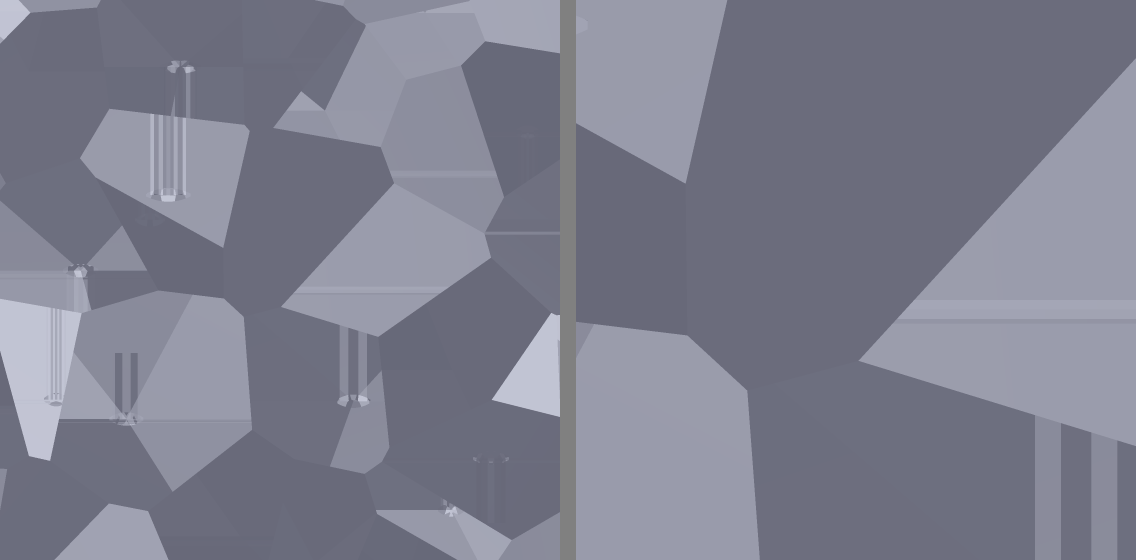
Left: the whole. Right: its middle third, enlarged.
Give the GLSL for this background, as a Shadertoy shader.

```glsl
const float GRID = 4.6;            // cells across the canvas
const vec2  SEED = vec2(17.0, 41.0);
const float SIZE_SPREAD = 0.45;    // variation of cell size
const float FACET_CONTRAST = 0.46;
const float BAND_CONTRAST = 0.36;
const float PLAIN_SHARE = 0.2;     // cells without creases
const float STRIP_SHARE = 0.65;    // cells with upright bands
const float CRUMB_SCALE = 17.0;
const int   SAMPLES = 3;           // antialiasing grid side
const vec3  SLATE = vec3(0.405, 0.41, 0.473);
const vec3  PALE  = vec3(0.765, 0.775, 0.835);

float hash(vec2 p, float salt) {
    vec3 q = fract(vec3(p.xyx + salt * 7.31) * vec3(0.1031, 0.1030, 0.0973));
    q += dot(q, q.yzx + 33.33);
    return fract((q.x + q.y) * q.z);
}

// Power diagram: straight borders between cells of unequal size
void nearestSite(vec2 p, out vec2 id, out vec2 delta) {
    vec2 base = floor(p);
    float best = 1e5;
    for (int y = -2; y <= 2; y++)
    for (int x = -2; x <= 2; x++) {
        vec2 cell = base + vec2(x, y);
        vec2 site = cell + vec2(hash(cell, 1.0), hash(cell, 2.0));
        vec2 d = p - site;
        float dist = dot(d, d) - SIZE_SPREAD * hash(cell, 3.0);
        if (dist < best) {
            best = dist;
            id = cell;
            delta = d;
        }
    }
}

// Turns an evenly spread rank into a brightness: half dark, few pale
float toneCurve(float rank) {
    rank = 1.0 - abs(1.0 - abs(rank));
    float tone = 0.08 * min(rank / 0.46, 1.0);
    tone += 0.26 * smoothstep(0.46, 0.51, rank);
    tone += 0.38 * clamp((rank - 0.51) / 0.35, 0.0, 1.0);
    tone += 0.21 * smoothstep(0.86, 0.89, rank);
    return tone + 0.07 * clamp((rank - 0.89) / 0.11, 0.0, 1.0);
}

// Wedges fanning out from the foot, split by a level ledge
float facetIndex(vec2 q, vec2 id) {
    if (hash(id, 4.0) < PLAIN_SHARE) return 0.0;
    float left = -mix(0.25, 1.3, hash(id, 5.0));
    float right = mix(0.25, 1.3, hash(id, 6.0));
    if (q.y > 0.0) return 1.0 + step(left * q.y, q.x) + step(right * q.y, q.x);
    float lean = mix(-1.8, 1.8, hash(id, 7.0));
    return 4.0 + step(-lean * q.y, q.x);
}

float surfaceTone(vec2 p) {
    vec2 id, d;
    nearestSite(p * GRID + SEED, id, d);
    vec2 q = d - vec2(0.0, 0.4 * (hash(id, 8.0) - 0.7));

    float rank = fract(dot(id, vec2(0.7549, 0.5698)) + 0.35 * hash(id, 9.0));
    float facet = facetIndex(q, id);
    rank += FACET_CONTRAST * (hash(id, 20.0 + facet) - 0.5);
    rank += 0.03 * dot(q, vec2(hash(id, 10.0), hash(id, 11.0)) - 0.5);

    // Level lip under the ledge
    float lip = mix(0.03, 0.13, hash(id, 12.0));
    if (hash(id, 13.0) > 0.5 && q.y < 0.0 && q.y > -lip) {
        float layer = floor(-q.y / lip * 2.5);
        rank += 0.2 * (hash(id, 30.0 + layer) - 0.4);
    }

    // Upright bands, mirrored about the foot
    if (hash(id, 14.0) < STRIP_SHARE) {
        float halfWidth = mix(0.045, 0.17, hash(id, 15.0));
        float reach = mix(0.4, 1.3, hash(id, 16.0));
        float rise = hash(id, 17.0) < 0.75 ? q.y : -q.y;
        float across = abs(q.x) / halfWidth;
        if (across < 1.0 && rise > 0.0 && rise < reach) {
            float band = floor(pow(across, 0.7) * mix(2.0, 5.0, hash(id, 18.0)));
            rank += BAND_CONTRAST * (hash(id, 40.0 + band) - 0.45);
        }
        // Chipped crumbs around the foot
        float crumbHeight = 0.055 * (1.0 - 0.5 * across * across);
        if (across < 1.25 && abs(q.y) < crumbHeight) {
            vec2 chip, unused;
            nearestSite(vec2(abs(q.x), q.y) * CRUMB_SCALE + id * 5.0, chip, unused);
            rank += 0.6 * (hash(chip, 19.0) - 0.4);
        }
    }
    return toneCurve(rank);
}

void mainImage(out vec4 fragColor, in vec2 fragCoord) {
    float tone = 0.0;
    for (int y = 0; y < SAMPLES; y++)
    for (int x = 0; x < SAMPLES; x++) {
        vec2 offset = (vec2(x, y) + 0.5) / float(SAMPLES) - 0.5;
        tone += surfaceTone((fragCoord + offset) / iResolution.y);
    }
    tone /= float(SAMPLES * SAMPLES);
    fragColor = vec4(mix(SLATE, PALE, tone), 1.0);
}
```
